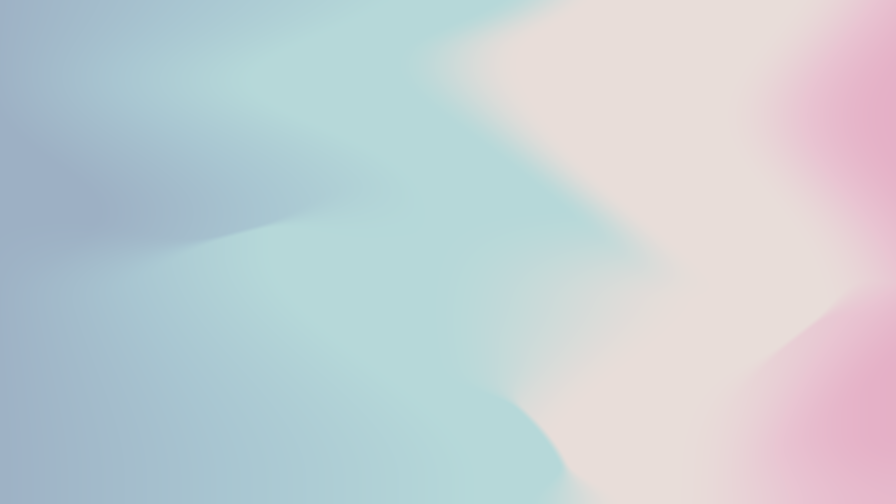
Write a WebGL 2 fragment shader that draws this background.

```glsl
#version 300 es
precision highp float;
// Soft folded pastel gradient: slate and aqua sheets, a cream ribbon and pink glows.

uniform vec2 u_resolution;
out vec4 fragColor;

// Palette, left to right
const vec3 SLATE = vec3(0.615, 0.69, 0.768);
const vec3 MIST  = vec3(0.66, 0.775, 0.82);
const vec3 AQUA  = vec3(0.712, 0.848, 0.851);
const vec3 CREAM = vec3(0.91, 0.867, 0.851);
const vec3 PINK  = vec3(0.912, 0.768, 0.822);
const vec3 ROSE  = vec3(0.898, 0.69, 0.778);

// Places, as fractions of the canvas
const float AQUA_CREST = 0.84;   // height where aqua reaches furthest left
const float SLATE_CREST = 0.58;  // height where slate reaches furthest right
const float RIBBON_BEND = 0.87;  // height of the ribbon's leftmost point
const float RIBBON_SLOPE = 0.68;
const float GLOW_HEIGHT = 0.77;  // centre of the upper pink glow

float bump(float x, float centre, float width) {
    float d = (x - centre) / width;
    return exp(-d * d);
}

// Step centred on zero with the given half width
float softStep(float d, float halfWidth) {
    return smoothstep(-halfWidth, halfWidth, d);
}

// Two-part colour ramp
vec3 ramp(vec3 a, vec3 b, vec3 c, float t) {
    return mix(mix(a, b, clamp(t * 2.0, 0.0, 1.0)), c, clamp(t * 2.0 - 1.0, 0.0, 1.0));
}

// Slate to aqua, as two sheets that meet along a rising fold
float coolAmount(vec2 p) {
    float slateX = 0.13 * bump(p.y, SLATE_CREST, 0.14) - 0.02;
    float aquaX = 0.48 - 0.20 * bump(p.y, AQUA_CREST, 0.13);
    float upper = clamp((p.x - slateX) / (aquaX - slateX), 0.0, 1.0);

    float lowerEnd = mix(0.53, 0.30, smoothstep(0.05, 0.5, p.y));
    float lower = clamp((p.x + 0.02) / (lowerEnd + 0.02), 0.0, 1.0);

    float fold = 0.485 + 0.1 * smoothstep(0.1, 0.42, p.x);
    float blur = 0.006 + 0.09 * (1.0 - smoothstep(0.06, 0.25, p.x))
               + 0.06 * smoothstep(0.29, 0.42, p.x);
    return mix(lower, upper, softStep(p.y - fold, blur));
}

// Cream ribbon above, with a gentle spill of cream below it
float creamAmount(vec2 p) {
    float edge = 0.47 + length(vec2(0.04, RIBBON_SLOPE * (p.y - RIBBON_BEND)))
               + 0.04 * smoothstep(0.9, 1.0, p.y);
    float blur = 0.042 + 0.033 * bump(p.y, RIBBON_BEND, 0.14);
    float ribbon = softStep(p.x - edge, blur);

    float spillEnd = mix(0.62, 0.80, smoothstep(0.1, 0.45, p.y));
    float spill = smoothstep(0.46, spillEnd, p.x) * (1.0 - smoothstep(0.40, 0.60, p.y));

    // Curved crease that cuts the spill near the lower edge
    float crease = 0.64 - 1.65 * p.y * p.y;
    float creaseBlur = 0.006 + 0.05 * (1.0 - smoothstep(0.0, 0.08, p.y))
                     + 0.11 * smoothstep(0.19, 0.30, p.y);
    spill *= softStep(p.x - crease, creaseBlur);
    return 1.0 - (1.0 - ribbon) * (1.0 - spill);
}

// Upper round glow and lower glow behind a slanted fold
float pinkAmount(vec2 p) {
    float start = 0.92 - 0.12 * bump(p.y, GLOW_HEIGHT, 0.22);
    float upper = smoothstep(start, start + 0.2, p.x);

    float below = 0.167 + 1.37 * (p.x - 0.768) - p.y;
    float blur = 0.008 + 0.07 * (1.0 - smoothstep(0.76, 0.88, p.x))
               + 0.10 * smoothstep(0.91, 1.0, p.x);
    float lower = smoothstep(0.74, 1.0, p.x) * softStep(below, blur)
                * mix(0.5, 1.0, smoothstep(0.0, 0.22, below))
                * (0.78 + 0.22 * smoothstep(0.0, 0.14, p.y));
    return max(upper, lower);
}

void main() {
    vec2 p = gl_FragCoord.xy / u_resolution;
    vec3 cool = ramp(SLATE, MIST, AQUA, coolAmount(p));
    vec3 warm = ramp(CREAM, PINK, ROSE, pinkAmount(p));
    fragColor = vec4(mix(cool, warm, creamAmount(p)), 1.0);
}
```
